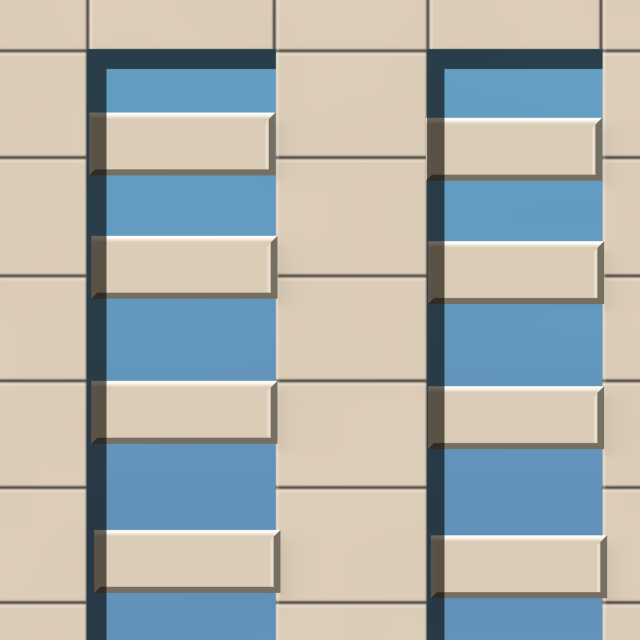
Reproduce this pattern procedurally as a WebGL 1 fragment shader.

```glsl
precision highp float;
// Stone block facade with two tall recessed blue windows crossed by bevelled ledges.
uniform vec2 u_resolution;

const vec3 STONE = vec3(0.86, 0.80, 0.72);
const vec3 BEVEL_DARK = vec3(0.46, 0.43, 0.38);
const vec3 SEAM_DARK = vec3(0.30, 0.28, 0.25);
const vec3 LIGHT = vec3(0.98, 0.96, 0.92);
const vec3 SHADE = vec3(0.41, 0.395, 0.375);
const float WINDOW_TOP = 0.0768;
const float BEVEL = 0.0105;

float hash(vec2 p) {
  return fract(sin(dot(p, vec2(127.1, 311.7))) * 4375.85);
}

float noise(vec2 p) {
  vec2 cell = floor(p);
  vec2 f = fract(p);
  f = f * f * (3.0 - 2.0 * f);
  float a = mix(hash(cell), hash(cell + vec2(1.0, 0.0)), f.x);
  float b = mix(hash(cell + vec2(0.0, 1.0)), hash(cell + 1.0), f.x);
  return mix(a, b, f.y);
}

// Soft step: 1 where d is positive.
float inside(float d) {
  float soft = max(0.0012, 0.7 / u_resolution.y);
  return smoothstep(-soft, soft, d);
}

float box(vec2 p, vec2 lo, vec2 hi) {
  return inside(p.x - lo.x) * inside(hi.x - p.x) * inside(p.y - lo.y) * inside(hi.y - p.y);
}

float stripe(float d, float width) {
  return exp(-d * d / (width * width));
}

// Component of v at index i, or zero out of range.
float pick(vec4 v, float i) {
  return dot(v, vec4(equal(vec4(0.0, 1.0, 2.0, 3.0), vec4(i))));
}

// Left and right edges of a window column.
vec2 windowSpan(float column) {
  return mix(vec2(0.1354, 0.4310), vec2(0.6670, 0.9414), column);
}

vec3 addSeam(vec3 color, float d, float strength) {
  color = mix(color, LIGHT, 0.35 * strength * stripe(d - 0.0055, 0.0022));
  return mix(color, SEAM_DARK, 0.92 * strength * stripe(d, 0.0027));
}

vec3 wall(vec2 p) {
  vec3 color = STONE + 0.012 * (noise(p * vec2(14.0, 9.0)) - 0.5);
  for (int i = 0; i < 6; i++) {
    float row = float(i);
    float offset = pick(vec4(-0.0057, 0.0068, -0.0016, -0.0073), row - 1.0);
    color = addSeam(color, p.y - 0.0794 - 0.1724 * row - offset, 1.0);
  }
  float lintel = inside(0.0794 - p.y);
  for (int i = 0; i < 2; i++) {
    vec2 span = windowSpan(float(i));
    color = addSeam(color, p.x - span.x - 0.0015, lintel);
    color = addSeam(color, p.x - span.y + 0.0025, lintel);
    color = mix(color, SEAM_DARK, 0.6 * (1.0 - lintel) * stripe(p.x - span.x, 0.002));
    color = mix(color, LIGHT, 0.3 * (1.0 - lintel) * stripe(p.x - span.y - 0.003, 0.002));
  }
  return color;
}

vec3 glass(vec2 p) {
  vec3 color = mix(vec3(0.395, 0.62, 0.765), vec3(0.385, 0.57, 0.725), smoothstep(0.1, 0.9, p.y));
  return color + 0.012 * (noise(p * vec2(2.0, 18.0)) - 0.5);
}

// Mitred block: light on top, dark on the right and below.
vec3 ledge(vec2 p, vec2 lo, vec2 hi) {
  vec2 a = p - lo;
  vec2 b = hi - p;
  vec3 color = mix(STONE, LIGHT, 0.2 * stripe(a.x, 0.006));
  color = mix(color, LIGHT, 0.5 * stripe(b.x - BEVEL - 0.003, 0.0022) * inside(a.y - b.x));
  color = mix(color, vec3(1.0, 0.99, 0.97), (1.0 - smoothstep(0.002, 0.011, a.y)) * inside(b.x - a.y));
  float rightSide = inside(BEVEL - b.x) * inside(a.y - b.x);
  float underside = inside(0.0095 - b.y) * inside(a.x - b.y);
  return mix(color, BEVEL_DARK, max(rightSide, underside));
}

vec3 addLedges(vec3 color, vec2 p, float column, vec2 span) {
  for (int i = 0; i < 4; i++) {
    float row = float(i);
    float shift = pick(vec4(-0.0005, 0.0026, 0.0026, 0.0072), row);
    float top = pick(vec4(0.1758, 0.3685, 0.5951, 0.8281), row) + 0.0083 * column;
    vec2 lo = vec2(span.x + shift + mix(0.0045, -0.001, column), top);
    vec2 hi = vec2(span.y + shift, top + 0.0983);
    float sideShade = inside(p.x - hi.x) * exp(-max(p.x - hi.x, 0.0) / 0.015);
    sideShade *= smoothstep(lo.y, lo.y + 0.03, p.y) * (1.0 - smoothstep(hi.y, hi.y + 0.02, p.y));
    color = mix(color * (1.0 - 0.06 * sideShade), ledge(p, lo, hi), box(p, lo, hi));
  }
  return color;
}

void main() {
  vec2 p = gl_FragCoord.xy / u_resolution;
  p.y = 1.0 - p.y; // measure downward from the top
  vec3 color = wall(p);
  for (int i = 0; i < 2; i++) {
    float column = float(i);
    vec2 span = windowSpan(column);
    float opening = box(p, vec2(span.x, WINDOW_TOP), vec2(span.y, 1.1));
    color = addLedges(mix(color, glass(p), opening), p, column, span);
    // Shadow of the reveal along the left side and the top
    float reveal = mix(0.031, 0.0275, column);
    float shadow = max(inside(span.x + reveal - p.x), inside(WINDOW_TOP + 0.031 - p.y));
    color *= mix(vec3(1.0), SHADE, shadow * opening);
  }
  gl_FragColor = vec4(color, 1.0);
}
```
